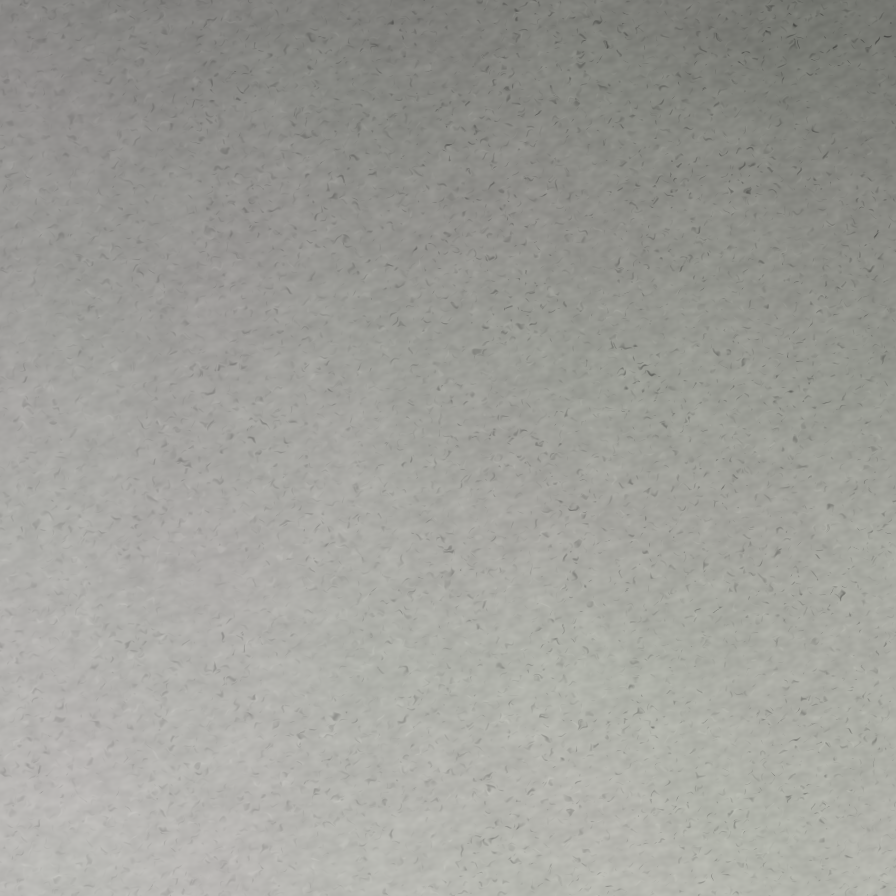
This texture is drawn by a three.js fragment shader. Its source:

```glsl
// Pale grey speckled stone surface with soft crooked flecks under uneven light.
varying vec2 vUv;

// Light and colour
const float LIGHT_MAX = 0.724;
const float LIGHT_DROP = 0.228;
const float LIGHT_CURVE = 1.6;
const vec2 SHADE_DIRECTION = vec2(0.18, 0.92);
const vec3 TINT_LEFT = vec3(1.005, 0.998, 0.982);
const vec3 TINT_RIGHT = vec3(0.996, 1.004, 0.960);
const float CLOUD_AMOUNT = 0.022;
const float HUE_DRIFT = 0.010;

// Surface grain
const vec2 BLOTCH_SCALE = vec2(15.0, 27.0);
const vec2 MOTTLE_SCALE = vec2(46.0, 78.0);
const vec2 GRAIN_SCALE = vec2(110.0, 165.0);
const float BLOTCH_AMOUNT = 0.020;
const float MOTTLE_AMOUNT = 0.034;
const float GRAIN_AMOUNT = 0.030;
const float GRAIN_TILT = 0.22;

// Flecks: lengths and widths are fractions of the canvas
const float COARSE_CELLS = 60.0;
const float FINE_CELLS = 100.0;
const vec2 COARSE_SIZE = vec2(0.0088, 0.0036);
const vec2 FINE_SIZE = vec2(0.0055, 0.0025);
const float FLECK_SHARE = 0.60;
const float FLECK_TILT = 0.35;
const float FLECK_SPREAD = 2.2;
const float FLECK_BEND = 0.0065;
const float DARK_SOFT = 0.095;
const float DARK_CRISP = 0.175;
const float PALE_AMOUNT = 0.035;

float hash(vec2 p) {
  vec3 q = fract(p.xyx * vec3(0.1031, 0.1030, 0.0973));
  q += dot(q, q.yzx + 33.33);
  return fract((q.x + q.y) * q.z);
}

vec2 gradient(vec2 cell) {
  float angle = 6.28319 * hash(cell);
  return vec2(cos(angle), sin(angle));
}

float gradientNoise(vec2 p) {
  vec2 i = floor(p), f = fract(p);
  vec2 u = f * f * f * (f * (f * 6.0 - 15.0) + 10.0);
  vec2 e = vec2(1.0, 0.0);
  float low = mix(dot(gradient(i), f),
                  dot(gradient(i + e.xy), f - e.xy), u.x);
  float high = mix(dot(gradient(i + e.yx), f - e.yx),
                   dot(gradient(i + e.xx), f - e.xx), u.x);
  return mix(low, high, u.y);
}

vec2 rotate(vec2 p, float angle) {
  float c = cos(angle), s = sin(angle);
  return vec2(c * p.x + s * p.y, c * p.y - s * p.x);
}

// Strongest fleck at p: one soft tapered stroke in a random share of the cells.
float flecks(vec2 p, float cells, vec2 size, float crispness, float seed) {
  vec2 home = floor(p * cells);
  float ink = 0.0;
  for (int y = -1; y <= 1; y++) {
    for (int x = -1; x <= 1; x++) {
      vec2 cell = home + vec2(float(x), float(y));
      vec2 key = cell + seed;
      vec2 centre = (cell + vec2(hash(key + 11.3), hash(key + 27.7))) / cells;
      float angle = FLECK_TILT + FLECK_SPREAD * (hash(key + 41.9) - 0.5);
      vec2 extent = size * vec2(mix(0.45, 1.0, hash(key + 53.1)),
                                mix(0.65, 1.0, hash(key + 67.3)));
      extent *= mix(1.20, 0.85, crispness);
      float d = length(rotate(p - centre, angle) / extent);
      float present = step(hash(key + 79.7), FLECK_SHARE);
      float depth = mix(0.2, 1.0, pow(hash(key + 91.1), 2.0));
      ink = max(ink, present * depth * (1.0 - smoothstep(0.0, 1.0, d)));
    }
  }
  return ink;
}

void main() {
  vec2 p = vUv;
  float crispness = smoothstep(0.1, 0.85, p.x + 0.15 * p.y);

  // Broad light falling off toward the upper right
  float shade = max(dot(p, SHADE_DIRECTION), 0.0);
  float light = LIGHT_MAX - LIGHT_DROP * pow(shade, LIGHT_CURVE);
  light += CLOUD_AMOUNT * gradientNoise(p * 4.0 + 7.0);

  // Slightly slanted blotches, mottling and fine grain
  vec2 slanted = rotate(p, GRAIN_TILT);
  light += BLOTCH_AMOUNT * gradientNoise(slanted * BLOTCH_SCALE + 113.0);
  light += MOTTLE_AMOUNT * gradientNoise(slanted * MOTTLE_SCALE + 31.0);
  light += GRAIN_AMOUNT * mix(0.7, 1.0, crispness)
         * gradientNoise(slanted * GRAIN_SCALE + 83.0);

  // Crooked dark flecks in loose clusters, with sparse pale ones
  vec2 bend = vec2(gradientNoise(p * 120.0 + 5.0), gradientNoise(p * 120.0 + 59.0));
  vec2 bent = p + FLECK_BEND * bend;
  float cluster = clamp(0.85 + 0.9 * gradientNoise(p * 13.0 + 17.0), 0.3, 1.4);
  float dark = max(flecks(bent, COARSE_CELLS, COARSE_SIZE, crispness, 3.0),
                   0.75 * flecks(bent, FINE_CELLS, FINE_SIZE, crispness, 157.0));
  float pale = flecks(bent, COARSE_CELLS, COARSE_SIZE, crispness, 311.0);
  light -= dark * cluster * mix(DARK_SOFT, DARK_CRISP, crispness);
  light += pale * PALE_AMOUNT;

  // Warm lilac on the left drifting to grey green on the right
  vec3 tint = mix(TINT_LEFT, TINT_RIGHT, smoothstep(0.0, 0.9, p.x));
  float drift = HUE_DRIFT * gradientNoise(p * 6.0 + 43.0);
  tint += drift * vec3(1.0, -0.6, 0.8);
  gl_FragColor = vec4(clamp(light * tint, 0.0, 1.0), 1.0);
}
```
